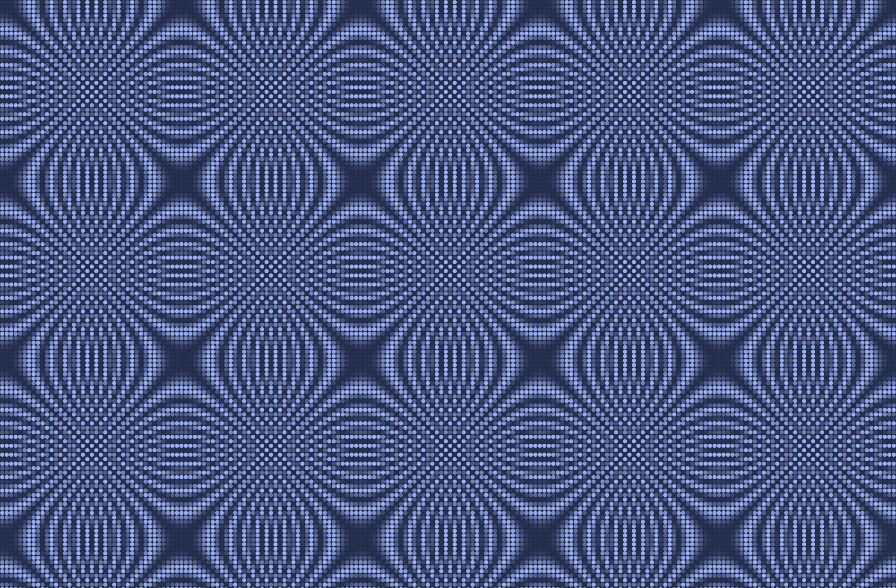
Write a Shadertoy shader that draws this pattern.

```glsl
// Dot grid whose brightness samples a hyperbolic wave, folding into a lattice of lens-shaped moire cells.

const float PI = 3.14159265;
const float DOTS_ACROSS = 200.0;
const float DOTS_PER_REPEAT = 40.0;
const float DOT_RADIUS = 0.465;

const vec3 GROUND = vec3(0.13, 0.165, 0.28);
const vec3 DOT_DARK = vec3(0.145, 0.185, 0.31);
const vec3 DOT_BRIGHT = vec3(0.61, 0.69, 0.95);

// Brightness of one dot: the saddle wave repeats because it is sampled at whole steps
float saddleWave(vec2 cell, float repeat) {
    vec2 c = mod(cell, repeat);
    float phase = PI * (c.x * c.x - c.y * c.y) / repeat;
    return 0.5 - 0.5 * cos(phase);
}

// Coverage of a disc centred in its unit cell
float discMask(vec2 local, float radius, float pixel) {
    float edge = length(local - 0.5) - radius;
    return 1.0 - smoothstep(-0.5 * pixel, 0.5 * pixel, edge);
}

void mainImage(out vec4 fragColor, in vec2 fragCoord) {
    // Grid space, counted from the upper left corner
    float pixel = DOTS_ACROSS / iResolution.x;
    vec2 grid = vec2(fragCoord.x, iResolution.y - fragCoord.y) * pixel;

    float level = saddleWave(floor(grid), DOTS_PER_REPEAT);
    vec3 dotColor = mix(DOT_DARK, DOT_BRIGHT, level);
    float mask = discMask(fract(grid), DOT_RADIUS, pixel);

    fragColor = vec4(mix(GROUND, dotColor, mask), 1.0);
}
```
